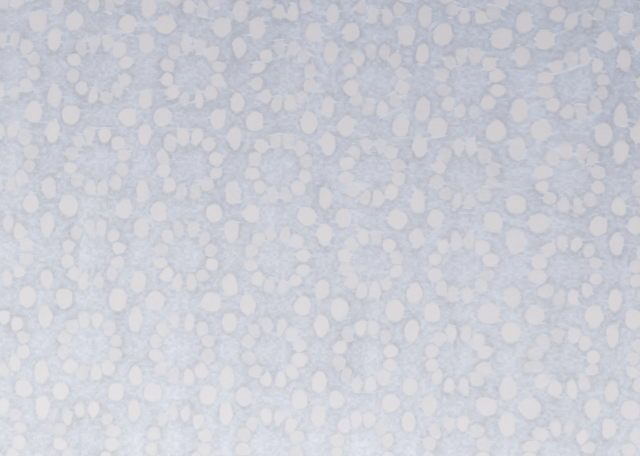
Write a Shadertoy shader that draws this texture.

```glsl
// Sheer pale cloth pierced by rings of oval holes with four larger holes between the rings.

const float TAU = 6.2831853;
const float PITCH = 0.1439;                 // repeat size, in canvas widths
const vec2 CROSS_ORIGIN = vec2(0.508, 0.375);
const float TILT = 0.037;                   // slight rotation of the weave

const vec3 CLOTH_DIM = vec3(0.70, 0.715, 0.77);
const vec3 CLOTH_LIT = vec3(0.865, 0.877, 0.905);
const vec3 HOLE_DIM = vec3(0.775, 0.762, 0.78);
const vec3 HOLE_LIT = vec3(0.90, 0.892, 0.90);
const vec3 FIBRE = vec3(0.86, 0.89, 0.92);

float hash(vec2 p) {
    vec3 h = fract(vec3(p.xyx) * 0.1031);
    h += dot(h, h.yzx + 33.33);
    return fract((h.x + h.y) * h.z);
}

float noise(vec2 p) {
    vec2 i = floor(p), f = fract(p);
    f = f * f * (3.0 - 2.0 * f);
    return mix(mix(hash(i), hash(i + vec2(1, 0)), f.x),
               mix(hash(i + vec2(0, 1)), hash(i + vec2(1, 1)), f.x), f.y);
}

float fbm(vec2 p) {
    return 0.55 * noise(p) + 0.3 * noise(p * 2.1 + 7.3) + 0.15 * noise(p * 4.3 + 19.1);
}

mat2 rotation(float a) {
    float c = cos(a), s = sin(a);
    return mat2(c, s, -s, c);
}

// Approximate distance to an oval that narrows toward one end
float ovalDistance(vec2 p, vec2 radius, float taper) {
    p.x *= 1.0 + taper * p.y / radius.y;
    return (length(p / radius) - 1.0) * min(radius.x, radius.y);
}

// Adds one uneven hole; state holds (coverage, nearest distance)
vec2 addHole(vec2 state, vec2 p, vec2 radius, float taper, vec2 seed, float clarity, float soft) {
    vec2 jitter = vec2(hash(seed + 3.1), hash(seed + 8.7)) - 0.5;
    radius *= 0.9 + 0.2 * vec2(hash(seed + 14.2), hash(seed + 21.9));
    float d = ovalDistance(p - jitter * 0.022, radius, taper);
    float open = mix(clarity, 1.0, hash(seed + 31.4));
    return vec2(max(state.x, open * smoothstep(soft, -soft, d)), min(state.y, d));
}

// Twelve small holes around a ring, flatter at the sides
vec2 ringHoles(vec2 state, vec2 q, float soft) {
    vec2 cell = floor(q), p = fract(q) - 0.5;
    for (int i = 0; i < 12; i++) {
        float a = (float(i) + 0.5) / 12.0 * TAU;
        vec2 dir = vec2(cos(a), sin(a));
        vec2 radius = mix(vec2(0.058, 0.092), vec2(0.076, 0.07), dir.x * dir.x);
        vec2 local = rotation(0.5 * dir.x * dir.y) * (p - dir * vec2(0.29, 0.3));
        float taper = -0.22 * dir.y;
        state = addHole(state, local, radius, taper, cell * 17.0 + float(i) * 2.3, 0.7, soft);
    }
    return state;
}

// Four large holes where the rings meet
vec2 crossHoles(vec2 state, vec2 q, float soft) {
    vec2 cell = floor(q), p = fract(q) - 0.5;
    for (int i = 0; i < 4; i++) {
        float a = float(i) * TAU / 4.0;
        vec2 dir = vec2(cos(a), sin(a));
        vec2 radius = mix(vec2(0.078, 0.12), vec2(0.096, 0.11), dir.x * dir.x);
        state = addHole(state, p - dir * 0.2, radius, 0.08 * dir.y,
                        cell * 13.0 + float(i) * 5.9 + 57.0, 0.88, soft);
    }
    return state;
}

void mainImage(out vec4 fragColor, in vec2 fragCoord) {
    vec2 uv = fragCoord / iResolution.x;
    float height = iResolution.y / iResolution.x;

    // Slight stretch toward the right, then the tilted lattice
    vec2 p = uv;
    p.x -= 0.026 * smoothstep(0.72, 0.92, uv.x);
    vec2 q = rotation(TILT) * (p - CROSS_ORIGIN) / PITCH;
    vec2 warp = vec2(noise(q * 2.3), noise(q * 2.3 + 40.0)) - 0.5;
    vec2 fray = vec2(noise(q * 15.0), noise(q * 15.0 + 90.0)) - 0.5;
    vec2 w = q + 0.03 * warp + 0.022 * fray;

    // Holes
    float soft = 0.009 + 0.7 / (iResolution.x * PITCH);
    vec2 holes = crossHoles(ringHoles(vec2(0.0, 1.0), w, soft), w + 0.5, soft);
    float outside = max(holes.y, 0.0);

    // Light falls off toward the upper right
    float light = clamp(1.1 - 0.7 * uv.y / height - 0.3 * uv.x, 0.0, 1.0);
    vec3 cloth = mix(CLOTH_DIM, CLOTH_LIT, light);
    vec3 gap = mix(HOLE_DIM, HOLE_LIT, light);

    // Vertical ripples, shadows around holes and fine woven grain
    float ripple = fbm(vec2(q.x * 5.0, q.y * 0.8)) - 0.5;
    float grain = fbm(q * vec2(30.0, 34.0)) - 0.5;
    float shadow = exp(-outside * 24.0) * (0.4 + 1.2 * noise(q * 6.0 + 11.0));
    cloth += 0.05 * ripple + 0.085 * grain - 0.05 * shadow;

    // Pale loose fibres, brightest along hole rims
    float strand = smoothstep(0.6, 0.85, noise(q * vec2(13.0, 27.0) + 6.0 * warp));
    float rim = exp(-abs(holes.y) * 45.0);
    cloth = mix(cloth, FIBRE, strand * (0.08 + 0.5 * rim));

    vec3 color = mix(cloth, gap + 0.012 * grain, holes.x * (1.0 - 0.3 * strand * rim));
    fragColor = vec4(color, 1.0);
}
```
